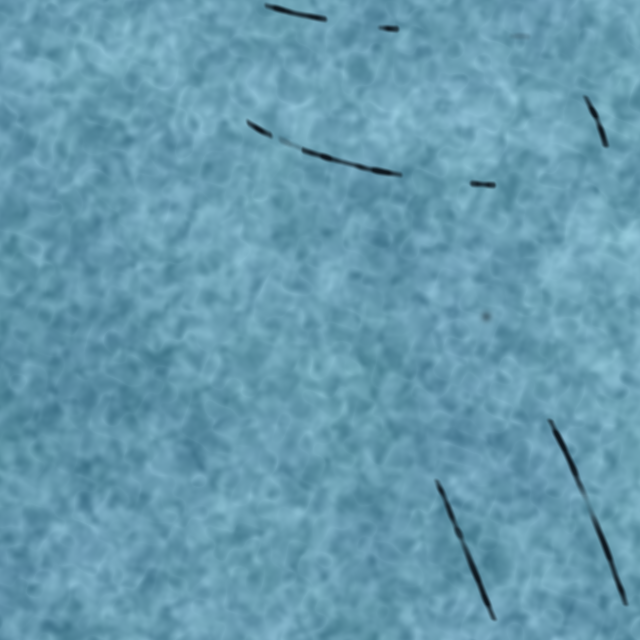
Reproduce this texture procedurally as a Shadertoy shader.

```glsl
// Mottled blue paper grain with a few broken, dark ink strokes.

float hash(vec2 p) {
    vec3 q = fract(p.xyx * 0.1031);
    q += dot(q, q.yzx + 33.33);
    return fract((q.x + q.y) * q.z);
}

// Smooth value noise centred on zero
float noise(vec2 p) {
    vec2 cell = floor(p), f = fract(p);
    f = f * f * (3.0 - 2.0 * f);
    float low = mix(hash(cell), hash(cell + vec2(1, 0)), f.x);
    float high = mix(hash(cell + vec2(0, 1)), hash(cell + vec2(1, 1)), f.x);
    return mix(low, high, f.y) - 0.5;
}

// Soft cloudy patches under a fine grain with thin pale wisps
float paperTone(vec2 uv) {
    mat2 turn = mat2(0.8, 0.6, -0.6, 0.8);
    vec2 p = uv + 0.008 * vec2(noise(uv * 40.0 + 7.0), noise(uv * 40.0 + 51.0));
    float tone = 0.085 * noise(p * 5.0 + 3.0);
    p = turn * p;
    tone += 0.08 * noise(p * 14.0 + 40.0);
    p = turn * p;
    tone += 0.085 * noise(p * 36.0 + 90.0);
    p = turn * p;
    tone += 0.12 * noise(p * 66.0 + 150.0);
    tone += 0.15 * (0.16 - abs(noise(p * 44.0 + 220.0)));
    p = turn * p;
    tone += 0.05 * noise(p * 100.0 + 300.0);
    // Light rises to the upper right, with a pale patch above the long arc
    vec2 patchOffset = (uv - vec2(0.57, 0.81)) / vec2(0.13, 0.06);
    tone += 0.04 * (uv.x - 0.5) + 0.025 * (uv.y - 0.5);
    return tone + 0.05 * exp(-dot(patchOffset, patchOffset));
}

// Ink cover from the distance across a stroke and the position along it
float inkStroke(float across, float along, float halfLength, float seed) {
    float rough = noise(vec2(along * 75.0, seed * 17.0));
    across += 0.0015 * noise(vec2(along * 40.0, seed * 31.0 + 5.0));
    float d = length(vec2(across, max(abs(along) - halfLength, 0.0)));
    float width = 0.0039 + 0.0016 * rough;
    float cover = 1.0 - smoothstep(width - 0.0036, width + 0.0036, d);
    float taper = smoothstep(0.006, -0.014, abs(along) - halfLength);
    return cover * mix(0.7, 1.0, taper) * clamp(0.95 + 0.6 * rough, 0.0, 1.0);
}

// Two shallow arcs, each broken into one long and two short dashes
float arcInk(vec2 uv) {
    float ink = 0.0;
    for (int i = 0; i < 2; i++) {
        float arc = float(i);
        vec2 q = uv - vec2(0.39 + 0.024 * arc, 0.807 + 0.185 * arc);
        float depth = 0.11 - 0.055 * arc;
        float decay = exp(-max(q.x, -0.05) / 0.18);
        float slope = -depth / 0.18 * decay;
        float across = (q.y + depth * (1.0 - decay)) / sqrt(1.0 + slope * slope);
        for (int j = 0; j < 3; j++) {
            float dash = float(j);
            float centre = 0.015 + 0.033 * arc + 0.115 * dash + 0.03 * dash * dash;
            float halfLength = j == 1 - i ? 0.075 - 0.03 * arc : 0.016 - 0.004 * arc;
            float strength = i == 1 && j == 2 ? 0.2 : 1.0;
            float cover = inkStroke(across, q.x - centre, halfLength, arc * 3.0 + dash + 1.0);
            ink = max(ink, strength * cover);
        }
        // Faint thread leading into the long dash of the lower arc
        if (i == 0) ink = max(ink, 0.3 * inkStroke(across, q.x - 0.07, 0.02, 8.0));
    }
    return ink;
}

// Steep strokes leaning down to the right
float steepInk(vec2 uv) {
    float ink = 0.0;
    for (int i = 0; i < 3; i++) {
        float k = float(i);
        vec2 top = vec2(0.684 + 0.238 * k - 0.061 * k * k,
                        0.247 - 0.112 * k + 0.206 * k * k);
        float drop = 0.213 + 0.212 * k - 0.141 * k * k;
        float down = top.y - uv.y;
        float bow = 0.08 * k * down * (drop - down) / drop;
        float across = (uv.x - top.x - 0.41 * down - bow) * 0.925;
        float cover = inkStroke(across, down - 0.5 * drop, 0.5 * drop, k + 11.0);
        // Ink runs thin near the middle of the longer strokes
        float thin = exp(-pow((down - 0.45 * drop) / 0.03, 2.0));
        float wear = i == 1 ? 0.8 : (i == 0 ? 0.3 : 0.0);
        ink = max(ink, cover * (1.0 - wear * thin));
    }
    return ink;
}

void mainImage(out vec4 fragColor, in vec2 fragCoord) {
    vec2 uv = fragCoord / iResolution.xy;

    // Paper, drifting very slightly between teal and blue
    vec3 paper = vec3(0.398, 0.604, 0.686) + paperTone(uv) * vec3(1.0, 0.97, 0.95);
    float hue = noise(uv * 7.0 + 70.0) + 0.6 * noise(uv * 38.0 + 120.0);
    paper += hue * vec3(0.008, -0.007, 0.014);

    // Faint smudge beside the strokes
    vec2 smudgeOffset = uv - vec2(0.76, 0.505);
    float smudge = 0.4 * exp(-dot(smudgeOffset, smudgeOffset) / 0.00007);

    float ink = max(max(arcInk(uv), steepInk(uv)), smudge);
    vec3 color = mix(paper, vec3(0.05, 0.09, 0.12), ink);
    fragColor = vec4(clamp(color, 0.0, 1.0), 1.0);
}
```
